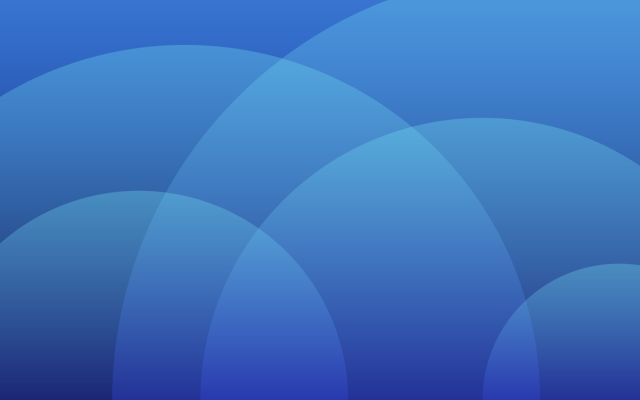
Give the GLSL for this background, as a WebGL 1 fragment shader.

```glsl
precision mediump float;
// Five translucent discs rise from the bottom edge over a blue-to-black fade.
// Each disc blends from cyan at its crown to indigo at its base, so the
// overlaps grow brighter as the layers stack up.

uniform vec2 u_resolution;

// Lays one disc, centred on the bottom edge, over the colour below it.
vec3 addDisc(vec3 below, vec2 p, float centreX, float radius) {
  float pixel = 1.0 / u_resolution.y;
  float dist = length(p - vec2(centreX, 0.0)) - radius;
  float coverage = 1.0 - smoothstep(-0.75 * pixel, 0.75 * pixel, dist);
  float descent = pow(clamp(1.0 - p.y / radius, 0.0, 1.0), 1.2);
  vec3 tint = mix(vec3(0.475, 0.925, 0.965), vec3(0.21, 0.295, 0.9), descent);
  return mix(below, tint, 0.3 * coverage);
}

void main() {
  // Height is one unit; the discs spread with the canvas width.
  vec2 p = gl_FragCoord.xy / u_resolution.y;
  float width = u_resolution.x / u_resolution.y;

  // Backdrop: blue lingers longest on the way down to black.
  vec3 fade = pow(vec3(1.0 - p.y), vec3(1.05, 1.15, 1.5));
  vec3 color = vec3(0.22, 0.455, 0.815) * (1.0 - fade);

  // Discs shrink by an equal step, from the largest to the smallest.
  float largest = 1.07;
  float step1 = 0.1823;
  color = addDisc(color, p, 0.844 * width, largest);
  color = addDisc(color, p, 0.289 * width, largest - step1);
  color = addDisc(color, p, 0.754 * width, largest - 2.0 * step1);
  color = addDisc(color, p, 0.217 * width, largest - 3.0 * step1);
  color = addDisc(color, p, 0.967 * width, largest - 4.0 * step1);

  gl_FragColor = vec4(color, 1.0);
}
```
